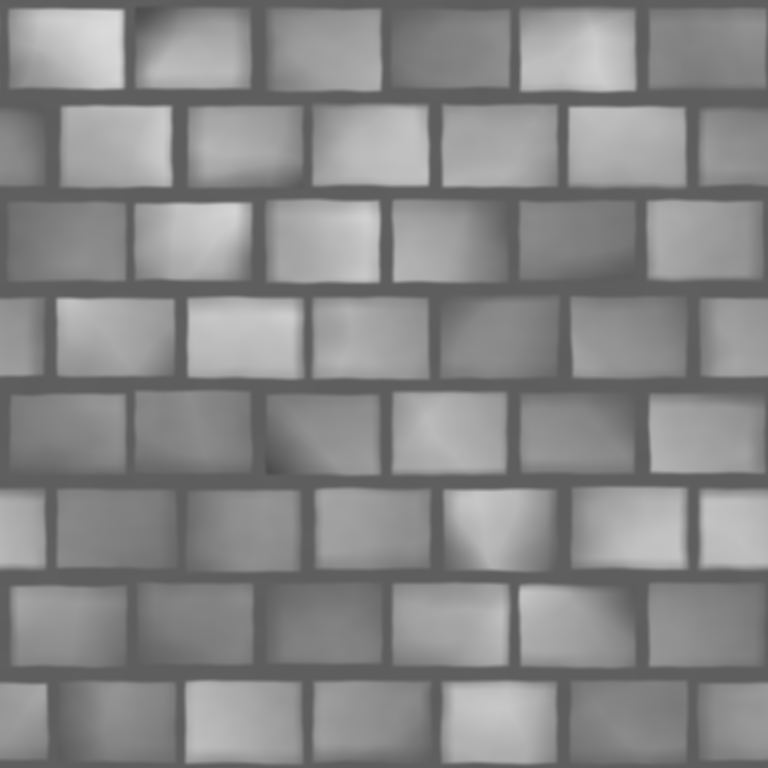
Reproduce this texture map procedurally as a WebGL 1 fragment shader.

```glsl
precision highp float;
// Tiling wall of worn grey stone blocks in running bond with dark, soft-edged mortar.

uniform vec2 u_resolution;

#define GRID vec2(6.0, 8.0)           // blocks across, courses down
#define COURSE_SHIFT vec2(0.41, 0.02) // start of even and odd courses, in blocks
#define ROW_SHIFT 0.015               // vertical offset, in courses
#define HALF_SIZE vec2(0.612, 0.428)  // block half size, in course heights
#define SIDE_JITTER 0.022             // random inset of each side
#define WOBBLE 0.022                  // waviness of the sides
#define MORTAR 0.37
#define STONE_DARK 0.50
#define STONE_LIGHT 0.77
#define TILT 0.15                     // slope of the shading over a block
#define FACET 0.42                    // strength of the chipped planes
#define SIDE_SHADE 0.55               // deepest worn shading along a side

float hash(vec2 p) {
  return fract(sin(dot(p, vec2(127.1, 311.7))) * 43758.5);
}

// Random value of one block, chosen by a seed
float blockRandom(vec2 id, float seed) {
  return hash(id + seed * vec2(7.31, 3.17) + 0.5);
}

vec2 direction(float turn) {
  float a = 6.28318 * turn;
  return vec2(cos(a), sin(a));
}

float cornerSlope(vec2 cell, vec2 corner, vec2 f, vec2 period) {
  return dot(direction(hash(mod(cell + corner, period) + 3.7)), f - corner);
}

// Gradient noise that wraps after a whole number of cells
float gradientNoise(vec2 p, vec2 period) {
  vec2 cell = floor(p);
  vec2 f = p - cell;
  vec2 u = f * f * f * (f * (f * 6.0 - 15.0) + 10.0);
  float low = mix(cornerSlope(cell, vec2(0.0, 0.0), f, period),
                  cornerSlope(cell, vec2(1.0, 0.0), f, period), u.x);
  float high = mix(cornerSlope(cell, vec2(0.0, 1.0), f, period),
                   cornerSlope(cell, vec2(1.0, 1.0), f, period), u.x);
  return mix(low, high, u.y);
}

float wrappedNoise(vec2 uv, vec2 cells) {
  return gradientNoise(uv * cells, cells);
}

// Stone brightness: base tone, overall tilt, then a few creased planes
float stoneTone(vec2 p, vec2 id, vec2 warp) {
  float level = pow(blockRandom(id, 1.0), 1.2);
  float tone = mix(STONE_DARK, STONE_LIGHT, level);
  float contrast = mix(0.5, 1.2, level);
  vec2 q = p + 0.14 * warp;
  float shade = TILT * dot(q, direction(blockRandom(id, 2.0)));
  for (int i = 0; i < 4; i++) {
    float seed = 3.0 + 3.0 * float(i);
    vec2 slope = direction(blockRandom(id, seed));
    float crease = mix(0.05, 0.36, blockRandom(id, seed + 1.0));
    float amount = FACET * mix(-0.5, 1.0, blockRandom(id, seed + 2.0));
    shade -= amount * max(dot(q, slope) - crease, 0.0);
  }
  return tone + contrast * (shade + 0.035 * warp.x);
}

// Block coverage: four wavy sides, each with its own inset and worn shading
float blockCover(vec2 p, vec2 id, float wobble, float wear) {
  float cover = 1.0;
  for (int i = 0; i < 4; i++) {
    float seed = 20.0 + 3.0 * float(i);
    float facing = mod(float(i), 2.0) * 2.0 - 1.0;
    vec2 side = i < 2 ? vec2(facing, 0.0) : vec2(0.0, facing);
    float inset = SIDE_JITTER * (2.0 * blockRandom(id, seed) - 1.0);
    float d = dot(abs(side), HALF_SIZE) - dot(p, side) - inset + wobble;
    float worn = pow(blockRandom(id, seed + 1.0), 2.0) + 0.5 * wear;
    float depth = SIDE_SHADE * clamp(worn, 0.0, 1.0);
    float reach = mix(0.08, 0.24, blockRandom(id, seed + 2.0));
    cover *= smoothstep(-0.025, 0.04, d);
    cover *= 1.0 - depth * (1.0 - smoothstep(0.0, reach, d));
  }
  return cover;
}

void main() {
  vec2 uv = gl_FragCoord.xy / u_resolution;

  // Running bond layout
  vec2 grid = uv * GRID;
  grid.y += ROW_SHIFT;
  float odd = mod(floor(grid.y), 2.0);
  grid.x -= mix(COURSE_SHIFT.x, COURSE_SHIFT.y, odd);
  vec2 id = mod(floor(grid), GRID);
  vec2 p = (fract(grid) - 0.5) * vec2(GRID.y / GRID.x, 1.0);

  // Shared wear noise
  vec2 warp = vec2(wrappedNoise(uv, GRID * 2.0),
                   wrappedNoise(uv.yx, GRID.yx * 2.0));
  float fine = wrappedNoise(uv, GRID * 5.0);
  float wobble = WOBBLE * (warp.y + 0.5 * fine);

  float tone = stoneTone(p, id, warp) + 0.012 * fine;
  float cover = blockCover(p, id, wobble, warp.x);
  float mortar = MORTAR + 0.008 * warp.y;
  gl_FragColor = vec4(vec3(mix(mortar, tone, cover)), 1.0);
}
```
